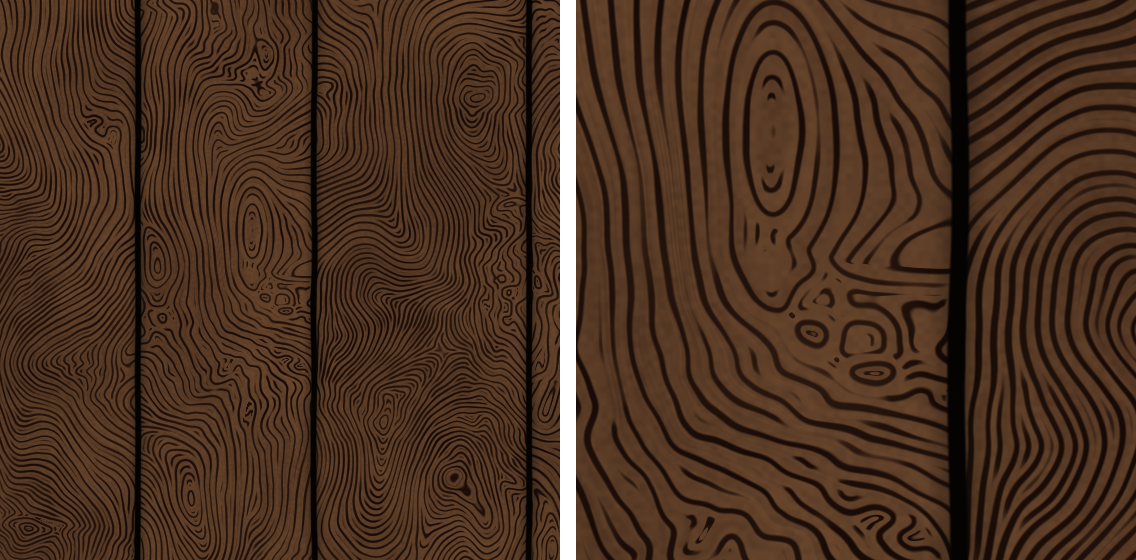
Left: the whole. Right: its middle third, enlarged.
Reproduce this texture procedurally as a WebGL 2 fragment shader.

```glsl
#version 300 es
precision highp float;

uniform vec2 u_resolution;
out vec4 outColor;

// Layout, in units of the canvas
const vec3 SEAM_X = vec3(0.247, 0.561, 0.944);
const float SEAM_HALF_WIDTH = 0.0052;
const float SEAM_WOBBLE = 0.003;

// Grain
const float LINE_SPACING = 0.0108;
const float LINE_HALF_WIDTH = 0.0017;
const float MIN_SLOPE = 0.3;
const float GRAIN_SLOPE = 1.2;
const float SWIRL = 0.65;
const float KNOT_HEIGHT = 0.24;
const vec2 KNOT_SIZE = vec2(0.09, 0.14);
const int KNOTS_PER_PLANK = 3;
const float BURL = 0.06;

// Colours
const vec3 WOOD_LIGHT = vec3(0.41, 0.275, 0.175);
const vec3 WOOD_DARK = vec3(0.28, 0.18, 0.115);
const vec3 LINE_COLOR = vec3(0.085, 0.037, 0.022);
const vec3 SEAM_COLOR = vec3(0.018, 0.011, 0.008);

float hash(vec2 p) {
    return fract(sin(dot(p, vec2(127.1, 311.7))) * 43758.5453);
}

float noise(vec2 p) {
    vec2 i = floor(p), f = fract(p);
    vec2 u = f * f * f * (f * (f * 6.0 - 15.0) + 10.0);
    float low = mix(hash(i), hash(i + vec2(1, 0)), u.x);
    float high = mix(hash(i + vec2(0, 1)), hash(i + vec2(1, 1)), u.x);
    return mix(low, high, u.y);
}

// Height field whose contours are the grain lines
float grainField(vec2 p, float plank, float center) {
    vec2 q = p + plank * vec2(7.3, 3.1);
    vec2 bend = vec2(noise(q * 5.0 + 11.0), noise(q * 5.0 + 37.0)) - 0.5;
    vec2 w = q + 0.10 * bend;
    float h = GRAIN_SLOPE * p.x + SWIRL * noise(w * vec2(4.6, 3.0));
    h += 0.10 * noise(w * vec2(12.0, 9.0) + 5.0);

    // Knots pull the lines into loops and arches
    for (int i = 0; i < KNOTS_PER_PLANK; i++) {
        vec2 seed = vec2(plank, float(i));
        vec2 knot = vec2(center + 0.2 * (hash(seed) - 0.5),
                         (float(i) + hash(seed + 4.7)) / float(KNOTS_PER_PLANK));
        vec2 d = (p + 0.06 * bend - knot) / KNOT_SIZE;
        float side = hash(seed + 9.2) < 0.5 ? -1.0 : 1.0;
        h += side * KNOT_HEIGHT * exp(-dot(d, d));
    }

    // Patches of tight, tangled figure
    float patches = smoothstep(0.58, 0.78, noise(q * 6.5 + 21.0));
    h += BURL * patches * noise(w * 30.0);
    return h + 0.004 * noise(q * 42.0);
}

float stroke(float dist, float halfWidth, float soft) {
    return 1.0 - smoothstep(halfWidth - soft, halfWidth + soft, dist);
}

void main() {
    vec2 p = gl_FragCoord.xy / u_resolution;
    float pixel = 1.0 / min(u_resolution.x, u_resolution.y);

    // Planks and the distance to the nearest seam
    float plank = 0.0, seamDist = 1.0, left = -0.056, right = 1.245;
    for (int i = 0; i < 3; i++) {
        float wobble = noise(vec2(p.y * 9.0, float(i) * 5.0)) - 0.5;
        float d = p.x - SEAM_X[i] - SEAM_WOBBLE * wobble;
        seamDist = min(seamDist, abs(d));
        if (d > 0.0) { plank = float(i) + 1.0; left = SEAM_X[i]; }
        else right = min(right, SEAM_X[i]);
    }
    float center = 0.5 * (left + right);

    // Slope of the field turns contour steps into canvas distances
    vec2 e = vec2(0.0008, 0.0);
    float h = grainField(p, plank, center);
    vec2 grad = vec2(
        grainField(p + e.xy, plank, center) - grainField(p - e.xy, plank, center),
        grainField(p + e.yx, plank, center) - grainField(p - e.yx, plank, center)) / (2.0 * e.x);
    float slope = max(length(grad), MIN_SLOPE);

    // Lines branch by doubling wherever the field flattens
    float spacing = LINE_SPACING * mix(0.7, 1.35, noise(p * 5.0 + plank * 13.0));
    float level = -log2(spacing * slope);
    float frequency = exp2(floor(level));
    float branch = smoothstep(0.25, 0.85, fract(level));
    float phase = h * frequency;
    float scale = 1.0 / (frequency * slope);
    float halfWidth = LINE_HALF_WIDTH * mix(0.65, 1.3, noise(p * 24.0 + plank));
    float soft = max(0.75 * pixel, 0.0009);
    float mainLine = stroke(abs(fract(phase + 0.5) - 0.5) * scale, halfWidth, soft);
    float branchLine = branch * stroke(abs(fract(phase) - 0.5) * scale, halfWidth * branch, soft);
    float ink = max(mainLine, branchLine);

    // Wood tone: broad patches, streaks along the grain, fine pores
    float tone = 0.22 + 0.45 * noise(p * 6.0 + plank * 17.0);
    tone += 0.35 * noise(vec2(h * 130.0, p.y * 9.0));
    tone += 0.30 * (noise(p * 260.0) - 0.5);
    vec3 color = mix(WOOD_DARK, WOOD_LIGHT, clamp(tone, 0.0, 1.0));
    color = mix(color, LINE_COLOR, ink * mix(0.75, 1.0, noise(p * 18.0)));

    // Shaded plank edges and dark seams
    color *= mix(0.72, 1.0, smoothstep(0.0, 0.022, seamDist));
    color = mix(color, SEAM_COLOR, stroke(seamDist, SEAM_HALF_WIDTH, max(pixel, 0.0012)));
    outColor = vec4(color, 1.0);
}
```
